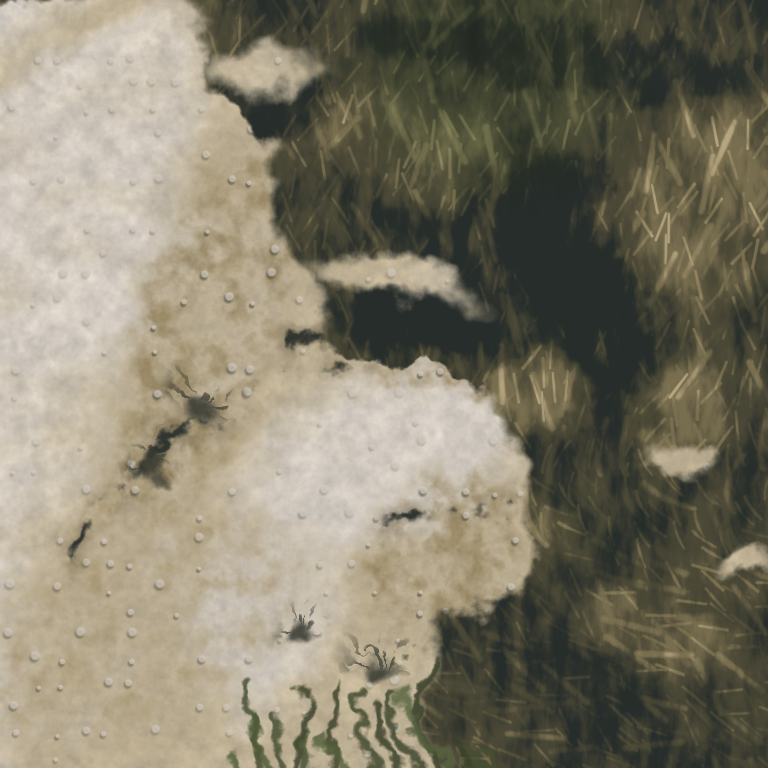
Give the GLSL for this texture, as a three.js fragment shader.

```glsl
varying vec2 vUv;

const vec3 SHADOW = vec3(0.15, 0.175, 0.165);
const vec3 OLIVE = vec3(0.29, 0.28, 0.21);
const vec3 DRY = vec3(0.47, 0.43, 0.31);
const vec3 STRAW = vec3(0.71, 0.65, 0.5);
const vec3 EARTH = vec3(0.53, 0.47, 0.34);
const vec3 SAND = vec3(0.745, 0.69, 0.58);
const vec3 CHALK = vec3(0.825, 0.795, 0.755);
const vec3 GREEN = vec3(0.25, 0.29, 0.18);
const float PEBBLE_CELLS = 32.0;
const float EDGE_ROUGHNESS = 0.075;

float hash(vec2 p) {
  vec3 q = fract(p.xyx * vec3(0.1031, 0.103, 0.0973));
  q += dot(q, q.yzx + 33.33);
  return fract((q.x + q.y) * q.z);
}
vec2 hash2(vec2 p) { return vec2(hash(p), hash(p + 71.7)); }
float noise(vec2 p) {
  vec2 i = floor(p), f = fract(p);
  f = f * f * (3.0 - 2.0 * f);
  return mix(mix(hash(i), hash(i + vec2(1, 0)), f.x),
             mix(hash(i + vec2(0, 1)), hash(i + 1.0), f.x), f.y);
}
// Fractal noise centred on zero
float fbm(vec2 p) {
  float sum = 0.0, amp = 0.5;
  for (int i = 0; i < 4; i++) {
    sum += amp * (noise(p) - 0.5);
    p = mat2(1.6, 1.2, -1.2, 1.6) * p + 5.3;
    amp *= 0.55;
  }
  return sum;
}
float below(float a, float b, float x) { return 1.0 - smoothstep(a, b, x); }
float segment(vec2 p, vec4 ends) {
  vec2 d = ends.zw - ends.xy, r = p - ends.xy;
  return length(r - d * clamp(dot(r, d) / dot(d, d), 0.0, 1.0));
}
// Soft ellipse: centre in xy, radii in zw
float blob(vec2 p, vec4 e, float tilt) {
  float c = cos(tilt), s = sin(tilt);
  return below(0.6, 1.3, length(mat2(c, -s, s, c) * (p - e.xy) / e.zw));
}
// Scattered thin blades, leaning from vertical
float strands(vec2 p, float lean) {
  float result = 0.0;
  for (int k = 0; k < 9; k++) {
    vec2 cell = floor(p) + vec2(mod(float(k), 3.0), k / 3) - 1.0;
    vec2 h = hash2(cell), mid = cell + hash2(cell + 19.0);
    float angle = lean + 1.4 * (h.x - 0.5);
    vec2 arm = 0.7 * vec2(sin(angle), cos(angle));
    result = max(result, h.y * below(0.02, 0.13, segment(p, vec4(mid - arm, mid + arm))));
  }
  return result;
}
// Dark core with twigs fanning out
float tuft(vec2 p, vec3 root) {
  vec2 d = (p - root.xy) / root.z;
  float r = length(d), fan = noise(vec2(atan(d.x, d.y) * 5.0 + 40.0, r * 1.5));
  float twigs = smoothstep(0.52, 0.72, fan) * below(0.5, 2.2, r) * smoothstep(-0.7, 0.3, d.y);
  return max(0.85 * below(0.2, 0.9, r), 0.75 * twigs);
}
// Right-hand border of the bare ground at each height
float bankEdge(float y) {
  float x = mix(0.55, 0.685, smoothstep(0.14, 0.29, y));
  x = mix(x, 0.64, smoothstep(0.36, 0.47, y));
  x = mix(x, 0.43, smoothstep(0.48, 0.56, y));
  x = mix(x, 0.37, smoothstep(0.57, 0.72, y));
  return mix(x, 0.267, smoothstep(0.81, 0.88, y));
}
vec3 groundColour(vec2 p, vec2 q) {
  float pale = 0.9 * below(-0.05, 0.07, q.x - 0.25 * smoothstep(0.15, 0.85, q.y));
  pale = max(pale, blob(q, vec4(0.49, 0.4, 0.19, 0.11), 0.35));
  pale = max(pale, 0.8 * blob(q, vec4(0.35, 0.22, 0.1, 0.16), -0.4));
  pale -= 0.8 * below(0.0, 0.06, abs(q.y - 0.9 - 0.65 * q.x));
  float grain = fbm(p * 42.0);
  vec3 col = mix(SAND, CHALK, clamp(pale + fbm(p * vec2(9, 16)), 0.0, 1.0));
  float rough = blob(q, vec4(0.27, 0.57, 0.1, 0.3), -0.35);
  rough = max(rough, 0.6 * blob(q, vec4(0.18, 0.18, 0.25, 0.14), 0.5));
  rough = max(rough, blob(q, vec4(0.57, 0.27, 0.1, 0.12), 0.0));
  rough = max(rough, blob(q, vec4(0.58, 0.51, 0.13, 0.025), -0.1));
  col = mix(col, EARTH, clamp(rough * (0.28 + 2.2 * grain), 0.0, 0.85));
  col *= 1.0 + 0.22 * grain + 0.12 * fbm(p * 110.0);
  // Pebbles with shadows
  vec2 cell = floor(p * PEBBLE_CELLS), h = hash2(cell);
  vec2 d = fract(p * PEBBLE_CELLS) - 0.3 - 0.4 * h;
  float size = mix(0.08, 0.22, h.y), present = step(0.72, hash(cell + 9.0));
  float shade = below(size * 0.5, size + 0.06, length(d + vec2(0.05, 0.1)));
  col = mix(col, OLIVE, present * shade * (0.2 + 0.4 * rough));
  col = mix(col, CHALK, 0.7 * present * below(size * 0.6, size + 0.02, length(d)));
  // Eroded crevice and ledges
  float crack = segment(q, vec4(0.09, 0.28, 0.2, 0.41));
  crack = min(crack, segment(q, vec4(0.2, 0.41, 0.35, 0.49)));
  crack = min(crack, segment(q, vec4(0.35, 0.49, 0.46, 0.525)));
  crack = min(crack, segment(q, vec4(0.38, 0.55, 0.45, 0.57)));
  crack = min(crack, segment(q, vec4(0.5, 0.315, 0.65, 0.335)));
  float broken = smoothstep(-0.12, 0.15, fbm(p * 30.0 + 8.0));
  col = mix(col, EARTH * 0.8, 0.5 * broken * below(0.0, 0.035, crack));
  return mix(col, SHADOW, 0.9 * broken * below(0.002, 0.01, crack));
}
vec3 scrubColour(vec2 p, vec2 q) {
  float light = 0.24 + 0.55 * fbm(p * vec2(55, 22)) + 0.5 * fbm(p * 8.0 + 3.0);
  // Sunlit clumps, then hollows
  light += 0.3 * blob(q, vec4(0.52, 0.81, 0.15, 0.07), -0.1);
  light += 0.26 * blob(q, vec4(0.91, 0.74, 0.12, 0.16), 0.2);
  light += 0.36 * blob(q, vec4(0.7, 0.49, 0.075, 0.05), 0.3);
  light += 0.35 * blob(q, vec4(0.88, 0.46, 0.06, 0.07), -0.3);
  light += 0.28 * blob(q, vec4(0.86, 0.17, 0.14, 0.05), -0.4);
  light += 0.24 * blob(q, vec4(0.69, 0.31, 0.06, 0.07), 0.0);
  light -= 0.3 * blob(q, vec4(0.54, 0.58, 0.1, 0.045), -0.2);
  light -= 0.25 * blob(q, vec4(0.75, 0.62, 0.08, 0.18), 0.3);
  light -= 0.25 * blob(q, vec4(0.35, 0.87, 0.08, 0.05), -0.3);
  light -= 0.2 * blob(q, vec4(0.75, 0.92, 0.3, 0.04), -0.1);
  float lean = mix(-1.0, 0.1, smoothstep(0.25, 0.45, p.y));
  float blades = max(strands(p * 38.0, lean), strands(p * 19.0 + 7.0, lean));
  light += blades * (0.1 + 0.55 * clamp(light, 0.0, 0.6));
  vec3 col = mix(SHADOW, OLIVE, smoothstep(0.02, 0.36, light));
  col = mix(col, DRY, smoothstep(0.34, 0.68, light));
  col = mix(col, STRAW, smoothstep(0.68, 1.1, light));
  return mix(col, GREEN * (0.65 + light), 0.4 * blob(q, vec4(0.64, 0.91, 0.18, 0.16), 0.0));
}
void main() {
  vec2 p = vUv, q = p + EDGE_ROUGHNESS * vec2(fbm(p * 14.0), fbm(p * 14.0 + 27.0));
  q += 0.016 * vec2(fbm(p * 60.0), fbm(p * 60.0 + 11.0));
  // Bare ground and outlying mounds
  float bare = below(-0.012, 0.014, q.x - bankEdge(q.y));
  bare = max(bare, blob(q, vec4(0.335, 0.907, 0.068, 0.034), 0.0));
  bare = max(bare, blob(q, vec4(0.5, 0.635, 0.105, 0.026), -0.18));
  bare = max(bare, blob(q, vec4(0.885, 0.405, 0.045, 0.022), -0.3));
  bare = max(bare, blob(q, vec4(0.97, 0.267, 0.045, 0.017), -0.1));
  bare *= 1.0 - blob(q, vec4(0.02, 1.0, 0.08, 0.02), 0.2);
  vec3 col = mix(scrubColour(p, q), groundColour(p, q), bare);
  // Isolated shrubs
  float shrub = max(tuft(q, vec3(0.265, 0.465, 0.034)), tuft(q, vec3(0.195, 0.395, 0.025)));
  shrub = max(shrub, max(tuft(q, vec3(0.39, 0.18, 0.027)), tuft(q, vec3(0.49, 0.125, 0.03))));
  col = mix(col, mix(SHADOW, OLIVE, 0.4), shrub);
  // Green shoots along the bottom
  for (int i = 0; i < 16; i++) {
    vec2 h = hash2(vec2(i, 4)), root = vec2(0.32 + 0.021 * float(i), -0.01);
    vec2 tip = root + vec2(-0.045 * h.x, 0.035 + 0.09 * h.y);
    float shoot = below(0.002, 0.009, segment(q, vec4(root, tip)));
    col = mix(col, GREEN * (0.75 + 0.6 * h.x), 0.8 * shoot);
  }
  gl_FragColor = vec4(col, 1.0);
}
```
